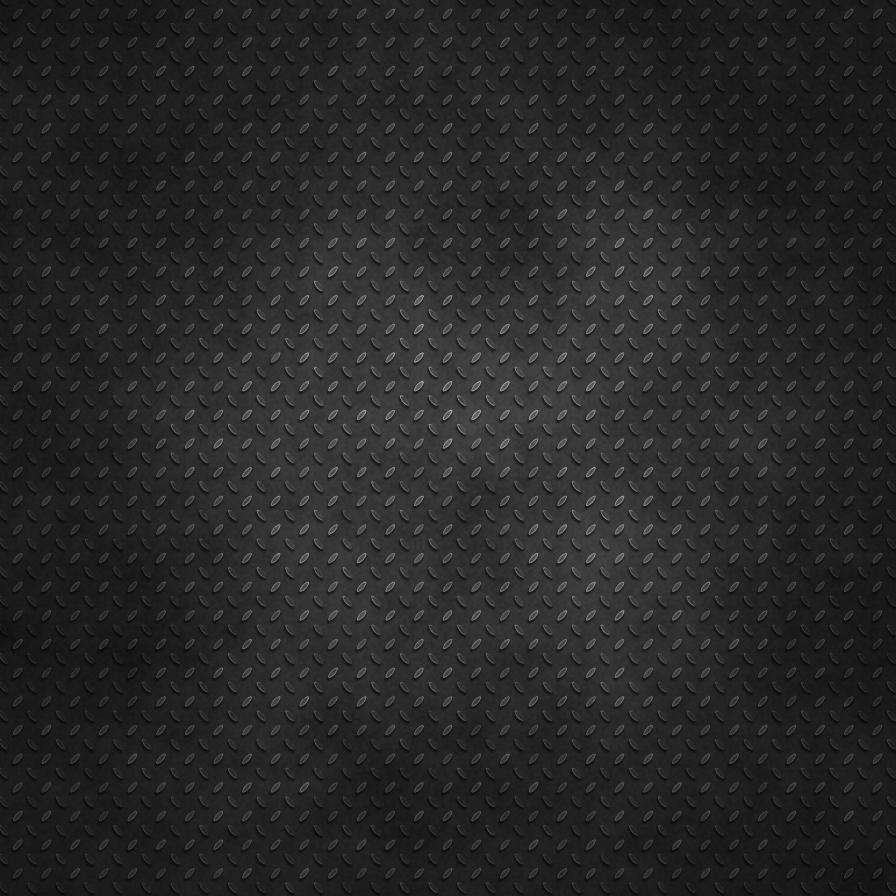
Write a Shadertoy shader that draws this texture.

```glsl
const float REPEATS = 31.27;               // cells across and down
const vec2 ANCHOR = vec2(0.4995, 0.505);   // centre of one bright lug
const vec2 LUG = vec2(0.045, 0.185);       // half width, half length of the core
const float LUG_ROUND = 0.05;
const float RIM_WIDTH = 0.045;
const float BRIGHT_ANGLE = 0.74;           // lean from the vertical
const float DARK_ANGLE = -0.70;
const vec2 SHADOW_SHIFT = vec2(-0.025, -0.08);
const float SHADOW_DEPTH = 0.52;
const float RIM_GAIN = 1.0;
const vec3 EDGE_COLOR = vec3(0.088);
const vec3 CENTER_COLOR = vec3(0.210);
const float GRAIN = 0.20;

// Uneven light, mirrored about an upright axis: offset, height, radius, strength
const float MIRROR_AXIS = 0.54;
const int BLOTCHES = 10;
const vec4 BLOTCH[BLOTCHES] = vec4[](
    vec4(0.17, 0.68, 0.11, 0.22), vec4(0.16, 0.35, 0.11, 0.22),
    vec4(0.03, 0.54, 0.10, 0.18), vec4(0.31, 0.53, 0.09, 0.18),
    vec4(0.00, 0.75, 0.09, -0.08), vec4(0.01, 0.42, 0.08, -0.12),
    vec4(0.35, 0.73, 0.12, -0.15), vec4(0.35, 0.34, 0.12, -0.17),
    vec4(0.00, 0.10, 0.12, -0.18), vec4(0.49, 0.45, 0.10, -0.14));

float hash(vec2 p) {
    vec3 q = fract(p.xyx * 0.1031);
    q += dot(q, q.yzx + 33.33);
    return fract((q.x + q.y) * q.z);
}

float noise(vec2 p) {
    vec2 i = floor(p), f = fract(p);
    f = f * f * (3.0 - 2.0 * f);
    return mix(mix(hash(i), hash(i + vec2(1, 0)), f.x),
               mix(hash(i + vec2(0, 1)), hash(i + vec2(1, 1)), f.x), f.y);
}

float fbm(vec2 p) {
    float sum = 0.0, weight = 0.5;
    for (int i = 0; i < 5; i++) {
        sum += weight * noise(p);
        p = mat2(1.6, 1.2, -1.2, 1.6) * p + 7.3;
        weight *= 0.5;
    }
    return sum;
}

vec2 turn(vec2 p, float a) {
    return vec2(cos(a) * p.x - sin(a) * p.y, sin(a) * p.x + cos(a) * p.y);
}

// Pointed oval with softened tips, long axis upright
float lugDistance(vec2 p) {
    float radius = dot(LUG, LUG) / (2.0 * LUG.x);
    p = abs(p);
    float side = length(p + vec2(radius - LUG.x, 0.0)) - radius;
    float tip = length(p - vec2(0.0, LUG.y));
    return (p.y > LUG.y ? tip : side) - LUG_ROUND;
}

// Tone factor from the shadow, body and rim of one lug
float lugShade(vec2 p, float angle, bool bright, float px) {
    vec2 cell = fract(p + 0.5) - 0.5;
    vec2 q = turn(cell, angle);
    float d = lugDistance(q);
    float shadow = 1.0 - smoothstep(-0.05, 0.08,
        lugDistance(turn(cell - SHADOW_SHIFT, angle)));
    float body = 1.0 - smoothstep(-0.5 * px, 0.5 * px, d);
    float rim = 1.0 - smoothstep(0.0, 0.5 * RIM_WIDTH + 0.5 * px,
        abs(d + 0.5 * RIM_WIDTH));

    // Bright lugs catch light all round, dark ones on the lower left and top
    float wear = 0.7 + 0.6 * hash(floor(p + 0.5) + 50.0);
    float facing = smoothstep(0.02, -0.06, q.x);
    float tip = smoothstep(0.08, 0.2, q.y);
    float lit = bright ? 0.75 + 0.25 * tip : max(0.15 + 0.65 * facing, 0.9 * tip);
    float top = (bright ? 1.42 : 1.12) + RIM_GAIN * wear * rim * lit;
    return mix(1.0 - SHADOW_DEPTH * shadow, top, body);
}

// Broad glow, blotches, clouds and grain of the bare sheet
vec3 sheet(vec2 uv) {
    vec2 r = (uv - vec2(0.51, 0.52)) / vec2(0.40, 0.46);
    vec3 color = mix(EDGE_COLOR, CENTER_COLOR, exp(-dot(r, r)));
    vec2 mirrored = vec2(abs(uv.x - MIRROR_AXIS), uv.y);
    float light = 1.0;
    for (int i = 0; i < BLOTCHES; i++) {
        vec2 b = (mirrored - BLOTCH[i].xy) / BLOTCH[i].z;
        light += BLOTCH[i].w * exp(-dot(b, b));
    }
    light += 0.45 * (fbm(uv * 7.0 + 3.0) - 0.48);
    light += 0.34 * (fbm(uv * 34.0 + 11.0) - 0.48);
    light += GRAIN * (noise(uv * 330.0) - 0.5);
    return color * light;
}

void mainImage(out vec4 fragColor, in vec2 fragCoord) {
    vec2 uv = fragCoord / iResolution.xy;
    vec2 p = (uv - ANCHOR) * REPEATS;
    float px = REPEATS / iResolution.y;

    vec3 color = sheet(uv);
    color *= lugShade(p, BRIGHT_ANGLE, true, px);
    color *= lugShade(p + 0.5, DARK_ANGLE, false, px);
    fragColor = vec4(clamp(color, 0.0, 1.0), 1.0);
}
```
